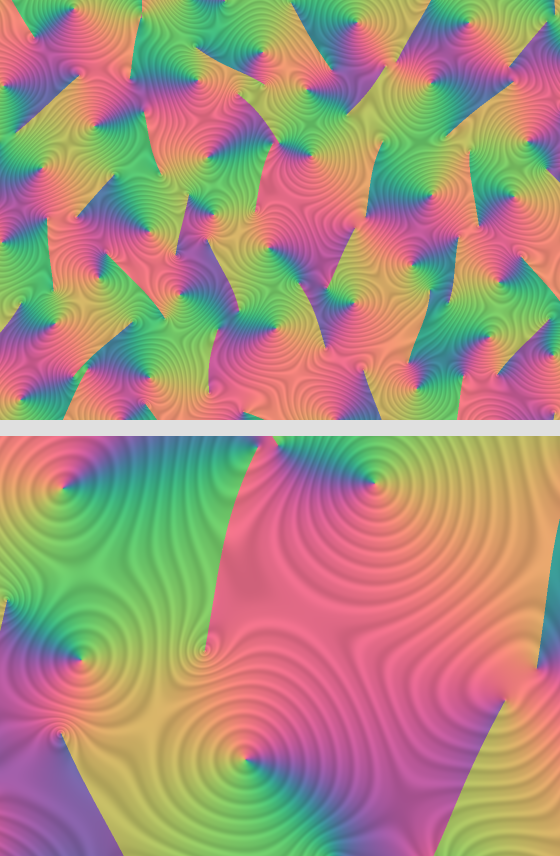
Top: the whole. Bottom: its middle third, enlarged.
Write a Shadertoy shader that draws this pattern.

```glsl
// A phase portrait: full-turn colour whirls on a jittered lattice, balanced by
// short branch cuts across which the phase flips by half a turn.
// Hue shows the phase; embossed rings blend distance to the whirls with magnitude.

vec2 hash2(vec2 cell) {
    vec3 q = fract(cell.xyx * vec3(0.1031, 0.1030, 0.0973) + 0.37);
    q += dot(q, q.yzx + 33.33);
    return fract((q.xx + q.yz) * q.zy);
}

vec2 cmul(vec2 a, vec2 b) { return vec2(a.x * b.x - a.y * b.y, a.x * b.y + a.y * b.x); }

vec2 cdiv(vec2 a, vec2 b) {
    return vec2(dot(a, b), a.y * b.x - a.x * b.y) / (dot(b, b) + 1e-7);
}

vec2 csqrt(vec2 z) {
    float len = length(z);
    float side = z.y < 0.0 ? -1.0 : 1.0;
    return sqrt(max(vec2(len + z.x, len - z.x) * 0.5, 0.0)) * vec2(1.0, side);
}

// Centre of a whirl: staggered rows, sheared by slow waves and jittered
vec2 whirlCentre(vec2 cell) {
    vec2 c = vec2((cell.x + 0.5 * mod(cell.y, 2.0)) * 1.16, cell.y * 0.89);
    return c + 0.26 * sin(vec2(1.7, 1.4) * c.yx + vec2(0.8, 2.0))
             + 0.5 * (hash2(cell + 17.0) - 0.5);
}

// xy: product of one zero (whirl) and one inverse root pair (cut) per cell
// z: soft distance to the nearest whirl
vec3 whirlField(vec2 p, int columns) {
    vec2 field = vec2(0.0, 1.0);
    float near = 1e-9;
    for (int j = -2; j < 8; j++) {
        // Opposite neighbours in alternate rows keep the field balanced
        float side = (j & 1) == 0 ? 1.0 : -1.0;
        for (int i = -2; i < columns; i++) {
            vec2 cell = vec2(i, j);
            vec2 whirl = whirlCentre(cell);
            vec2 other = whirlCentre(cell + vec2(side, 0.0));

            // The cut runs across the gap between two whirls, leaning at random
            vec2 shape = hash2(cell + 91.0);
            float lean = 1.7 * (shape.x - 0.5);
            vec2 across = normalize(other - whirl).yx * vec2(-1.0, 1.0);
            vec2 halfCut = (0.36 + 0.12 * shape.y) * cmul(across, vec2(cos(lean), sin(lean)));
            vec2 z = p - 0.5 * (whirl + other);
            vec2 ratio = cdiv(halfCut, z);
            vec2 root = cmul(z, csqrt(vec2(1.0, 0.0) - cmul(ratio, ratio)));
            field = cmul(field, cdiv(p - whirl, root));
            near += exp(-12.0 * length(p - whirl));
        }
    }
    return vec3(field, -log(near) / 12.0);
}

// Soft cyclic colours: pink, sand, green, teal, blue, violet,
// dwelling longest on pink, sand and green
vec3 wheel(float phase) {
    float t = phase - 0.16 * sin(2.0 * phase - 4.7);
    t -= 0.45 * sin(t - 0.9);
    return vec3(0.56, 0.55, 0.50)
         + vec3(0.35, 0.21, 0.13) * cos(t - vec3(0.0, 1.88, 4.45));
}

vec3 shade(vec2 p, int columns) {
    // A gentle bend curves the cuts and rings
    p += 0.07 * sin(2.7 * p.yx + vec2(0.6, 2.1)) + 0.02 * sin(5.3 * p.yx + vec2(4.0, 1.0));
    vec3 field = whirlField(p, columns);

    // Magnitude rises from whirls to cut ends, with a finite peak there
    float size = length(field.xy);
    float rise = size < 1.0 ? size : 2.0 - 1.0 / size;
    float s = 6.28318 * 13.5 * (0.6 * field.z + 0.32 * rise);
    float stripe = sin(s) + 0.4 * sin(2.0 * s);
    return wheel(atan(field.y, field.x)) * (1.0 + 0.066 * stripe);
}

void mainImage(out vec4 fragColor, in vec2 fragCoord) {
    float scale = 4.85 / iResolution.y;
    int columns = int(ceil(iResolution.x * scale / 1.16)) + 2;

    // Four samples per pixel smooth the cuts and stripes
    vec3 color = vec3(0.0);
    for (int k = 0; k < 4; k++) {
        vec2 offset = vec2(k & 1, k >> 1) * 0.5 - 0.25;
        color += 0.25 * shade((fragCoord + offset) * scale, columns);
    }
    fragColor = vec4(color, 1.0);
}
```
